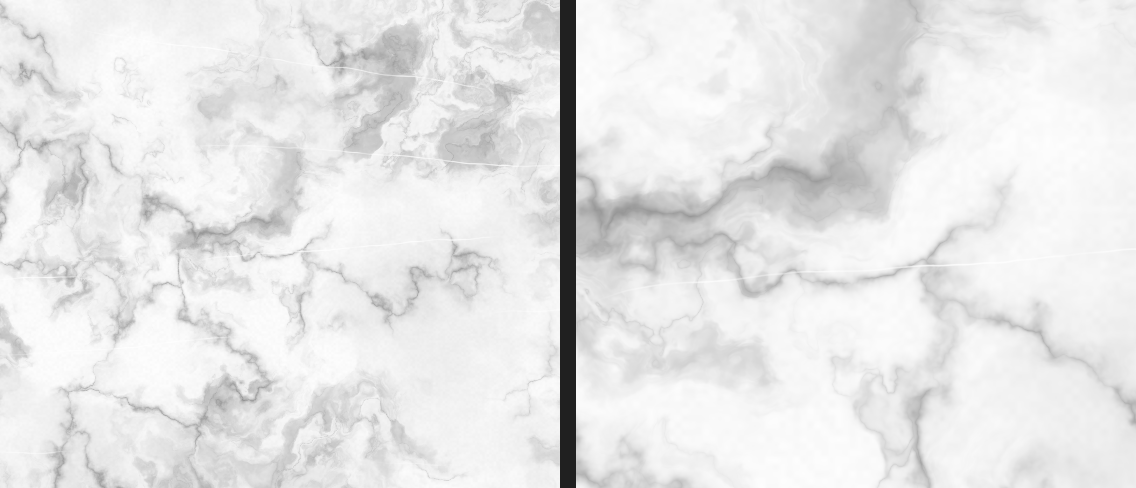
Left, the full canvas; right, a detail of the centre.
Give the GLSL for this texture, as a WebGL 1 fragment shader.

```glsl
precision highp float;
// White marble: faint clouds, mottled grey stains and crinkled broken veins.
// Veins follow noise-warped Voronoi borders and contour lines of fractal noise;
// a few hair-thin bright cracks run nearly level across the slab.
uniform vec2 u_resolution;

const vec3 WHITE = vec3(0.985);
const vec3 VEIN_GREY = vec3(0.45);
const float CLOUD_SCALE = 3.6;
const float CLOUD_DEPTH = 0.09;
const float STAIN_SCALE = 4.6;
const float STAIN_DEPTH = 0.52;
const float STAIN_RADIUS = 0.21;
const vec2 STAIN_TOP = vec2(0.92, 0.85);
const vec2 STAIN_LEFT = vec2(0.19, 0.48);
const vec2 STAIN_LOW = vec2(0.56, 0.12);
const float STREAK_ANGLE = -0.5;
const float CELL_SCALE = 4.6;
const float WARP = 0.24;
const float CRINKLE = 0.055;
const float VEIN_WIDTH = 0.020;
const float HALO_WIDTH = 0.085;
const float VEIN_DEPTH = 0.50;
const float THREAD_DEPTH = 0.26;
const float CRACK_COUNT = 5.0;
const float CRACK_WIDTH = 0.0004;
const float GRAIN = 0.018;

float hash(vec2 p) {
  return fract(sin(dot(p, vec2(127.1, 311.7))) * 43758.5453);
}

vec2 hash2(vec2 p) {
  return vec2(hash(p), hash(p + 57.3));
}

float noise(vec2 p) {
  vec2 i = floor(p), f = fract(p);
  f = f * f * f * (f * (f * 6.0 - 15.0) + 10.0);
  return mix(mix(hash(i), hash(i + vec2(1.0, 0.0)), f.x),
             mix(hash(i + vec2(0.0, 1.0)), hash(i + vec2(1.0, 1.0)), f.x), f.y);
}

mat2 turn(float a) {
  return mat2(cos(a), sin(a), -sin(a), cos(a));
}

float fbm(vec2 p) {
  float sum = 0.0, amp = 0.5;
  mat2 octave = 2.03 * turn(0.65);
  for (int i = 0; i < 5; i++) {
    sum += amp * noise(p);
    p = octave * p + 13.7;
    amp *= 0.54;
  }
  return sum / 1.037;
}

// Fine line where the noise crosses its middle value
float contour(vec2 p, float width) {
  return exp(-abs(fbm(p) - 0.5) / width);
}

// Distance to the nearest border between Voronoi cells
float cellBorder(vec2 p) {
  vec2 cell = floor(p), f = fract(p), nearest = vec2(0.0);
  float best = 8.0, border = 8.0;
  for (int y = -1; y <= 1; y++)
    for (int x = -1; x <= 1; x++) {
      vec2 g = vec2(float(x), float(y));
      vec2 r = g + hash2(cell + g) - f;
      if (dot(r, r) < best) { best = dot(r, r); nearest = r; }
    }
  for (int y = -2; y <= 2; y++)
    for (int x = -2; x <= 2; x++) {
      vec2 g = vec2(float(x), float(y));
      vec2 r = g + hash2(cell + g) - f, gap = r - nearest;
      if (dot(gap, gap) > 0.0001)
        border = min(border, dot(0.5 * (r + nearest), normalize(gap)));
    }
  return border;
}

float blob(vec2 p, vec2 centre) {
  vec2 d = (p - centre) / STAIN_RADIUS;
  return exp(-dot(d, d));
}

// Thin bright lines that fade in and out along their length
float cracks(vec2 p, float pixel) {
  float light = 0.0;
  for (float i = 0.0; i < CRACK_COUNT; i++) {
    float slope = 0.28 * (hash(vec2(i, 4.0)) - 0.5);
    float level = (i + 0.3 + 0.5 * hash(vec2(i, 9.0))) / CRACK_COUNT;
    float wobble = 0.03 * (fbm(vec2(p.x * 4.0, i * 17.0)) - 0.5);
    float d = abs(p.y - level - slope * (p.x - 0.5) - wobble);
    float present = smoothstep(0.42, 0.75, noise(vec2(p.x * 3.5, i * 23.0 + 5.0)));
    present *= 0.35 + 0.65 * noise(vec2(p.x * 40.0, i));
    light = max(light, present * (1.0 - smoothstep(0.0, CRACK_WIDTH + pixel, d)));
  }
  return light;
}

void main() {
  vec2 p = gl_FragCoord.xy / u_resolution.y;
  vec2 drift = vec2(fbm(p * 5.0), fbm(p * 5.0 + 31.4)) - 0.5;
  vec2 crinkle = vec2(fbm(p * 24.0 + 3.0), fbm(p * 24.0 + 71.0)) - 0.5;
  vec2 q = p + WARP * drift + CRINKLE * crinkle;

  // Clouds and mottled stains
  float cloud = smoothstep(0.40, 0.78, fbm(q * CLOUD_SCALE + 7.0));
  float bias = blob(p, STAIN_TOP) + blob(p, STAIN_LEFT) + blob(p, STAIN_LOW);
  float stain = smoothstep(0.46, 0.80, fbm(q * STAIN_SCALE + 2.5) + 0.25 * bias - 0.02);
  vec2 streak = turn(STREAK_ANGLE) * q;
  float smoke = smoothstep(0.38, 0.72, fbm(streak * vec2(12.0, 19.0) + 2.0 * drift));
  float wisp = contour(streak * vec2(9.0, 14.0) + 40.0, 0.035);
  float mottle = stain * (0.08 + 0.70 * smoke + 0.50 * wisp);

  // Veins: dark crinkled core with a soft halo, broken along its length
  float border = cellBorder(q * CELL_SCALE);
  float strength = smoothstep(0.36, 0.72, noise(p * 4.5 + 19.0) + 0.15 * bias);
  float broken = smoothstep(0.28, 0.66, fbm(p * 22.0 + 8.0));
  float thick = VEIN_WIDTH * (0.4 + 1.6 * noise(p * 20.0));
  float core = exp(-border / thick) * (0.25 + 0.95 * broken);
  float halo = exp(-border / HALO_WIDTH) * (0.10 + 0.45 * smoke);
  float vein = strength * (core + halo);
  float threadArea = smoothstep(0.48, 0.72, fbm(p * 5.5 + 90.0) + 0.12 * bias);
  float thread = threadArea * broken * contour(q * 5.0 + 60.0, 0.016);

  float dark = CLOUD_DEPTH * cloud + STAIN_DEPTH * mottle;
  dark += VEIN_DEPTH * vein + THREAD_DEPTH * thread;
  vec3 colour = mix(WHITE, VEIN_GREY, 1.0 - exp(-1.15 * dark));
  colour += GRAIN * (noise(p * 210.0) - 0.5);
  colour = mix(colour, vec3(1.0), 0.8 * cracks(p, 1.0 / u_resolution.y));
  gl_FragColor = vec4(colour, 1.0);
}
```
